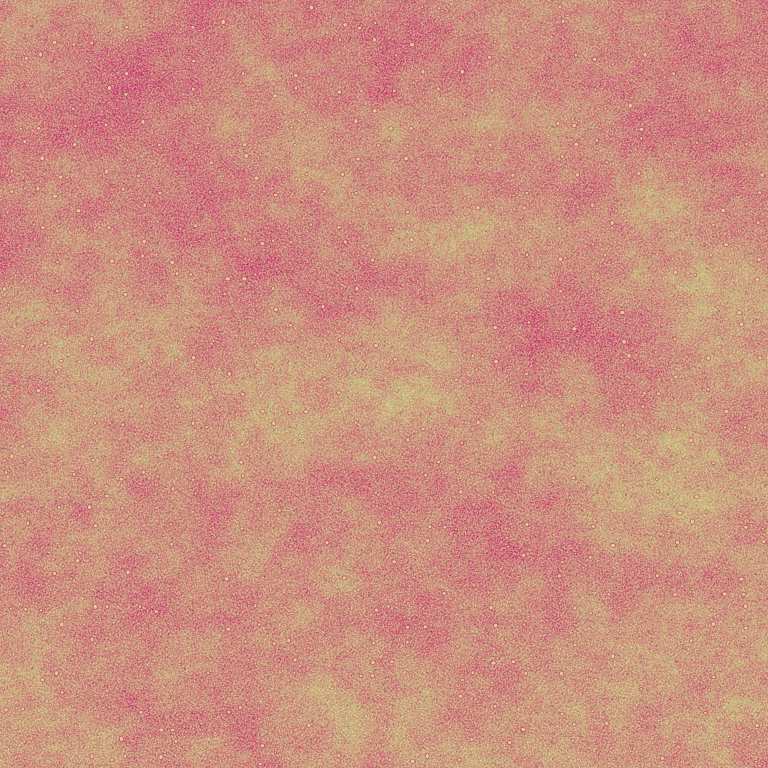
This texture is drawn by a WebGL 1 fragment shader. Its source:

```glsl
precision highp float;
// Weathered rose and ochre plaster: cloudy gradient noise picks a hue between
// pink and straw yellow, fine grain roughens it, and sparse pale rimmed beads,
// dark pits and green flecks are scattered over jittered grids.
uniform vec2 u_resolution;

vec2 hash2(vec2 p) {
  vec3 q = fract(p.xyx * vec3(0.1031, 0.1030, 0.0973));
  q += dot(q, q.yzx + 33.33);
  return fract((q.xx + q.yz) * q.zy);
}

vec2 gradientAt(vec2 cell) {
  float angle = 6.2832 * hash2(cell).x;
  return vec2(cos(angle), sin(angle));
}

float gradientNoise(vec2 p) {
  vec2 i = floor(p), f = p - i;
  vec2 u = f * f * f * (f * (f * 6.0 - 15.0) + 10.0);
  vec2 e = vec2(1.0, 0.0);
  float low = mix(dot(gradientAt(i), f),
                  dot(gradientAt(i + e), f - e), u.x);
  float high = mix(dot(gradientAt(i + e.yx), f - e.yx),
                   dot(gradientAt(i + 1.0), f - 1.0), u.x);
  return mix(low, high, u.y);
}

// Rough clouds: each octave is turned and roughly doubled in frequency.
float clouds(vec2 p) {
  float sum = 0.0, amplitude = 0.64;
  for (int i = 0; i < 7; i++) {
    sum += amplitude * gradientNoise(p);
    p = mat2(1.93, 0.62, -0.62, 1.93) * p + 17.3;
    amplitude *= 0.86;
  }
  return sum;
}

// Distance to the edge of a scattered speck, in canvas units.
float speckDistance(vec2 uv, float cells, float share, float radius, float seed) {
  vec2 p = uv * cells, cell = floor(p);
  vec2 place = hash2(cell + seed), kind = hash2(cell + seed + 71.0);
  vec2 d = (p - cell - 0.25 - 0.5 * place) / cells;
  d *= mix(vec2(0.8, 1.15), vec2(1.15, 0.8), place.y);
  float size = radius * mix(0.65, 1.25, kind.y);
  return kind.x < share ? length(d) - size : 1.0;
}

float cover(float distance, float blur) {
  return 1.0 - smoothstep(-blur, blur, distance);
}

void main() {
  vec2 uv = gl_FragCoord.xy / u_resolution.y;
  float blur = 0.6 / u_resolution.y;

  // Cloudy hue, a little yellower towards the bottom
  float cloud = clouds(uv * vec2(3.0, 3.6) + 4.7);
  float hue = 0.45 + 0.68 * cloud + 0.22 * (0.5 - uv.y);

  // Fine grain in hue and in brightness, calmer in the yellow clouds
  vec2 turned = mat2(0.82, 0.57, -0.57, 0.82) * uv;
  float strength = clamp(1.0 - 0.5 * cloud, 0.6, 1.3);
  float hueGrain = strength * gradientNoise(turned * 431.0 + 331.7);
  float lightGrain = strength * gradientNoise(turned.yx * 447.0 + 403.4);
  hue += 0.95 * hueGrain;
  vec3 color = mix(vec3(0.81, 0.42, 0.488), vec3(0.80, 0.74, 0.512), hue);
  color += lightGrain * vec3(0.22, 0.15, 0.17);

  // Small green flecks gathered in the yellow clouds
  float fleck = gradientNoise(uv * 118.0 + 12.6) + 0.3 * cloud;
  color = mix(color, vec3(0.58, 0.72, 0.46), 0.4 * smoothstep(0.45, 0.75, fleck));

  // Small dark pits
  float pit = speckDistance(uv, 105.0, 0.16, 0.0011, 140.0);
  color = mix(color, vec3(0.47, 0.40, 0.39), 0.6 * cover(pit, blur));

  // Pale beads with a thin dark rim
  float bead = speckDistance(uv, 46.0, 0.22, 0.0019, 20.0);
  color = mix(color, vec3(0.62, 0.31, 0.36), 0.6 * cover(bead - 0.0012, blur));
  color = mix(color, vec3(0.99, 0.78, 0.61), 0.95 * cover(bead, blur));

  gl_FragColor = vec4(clamp(color, 0.0, 1.0), 1.0);
}
```
